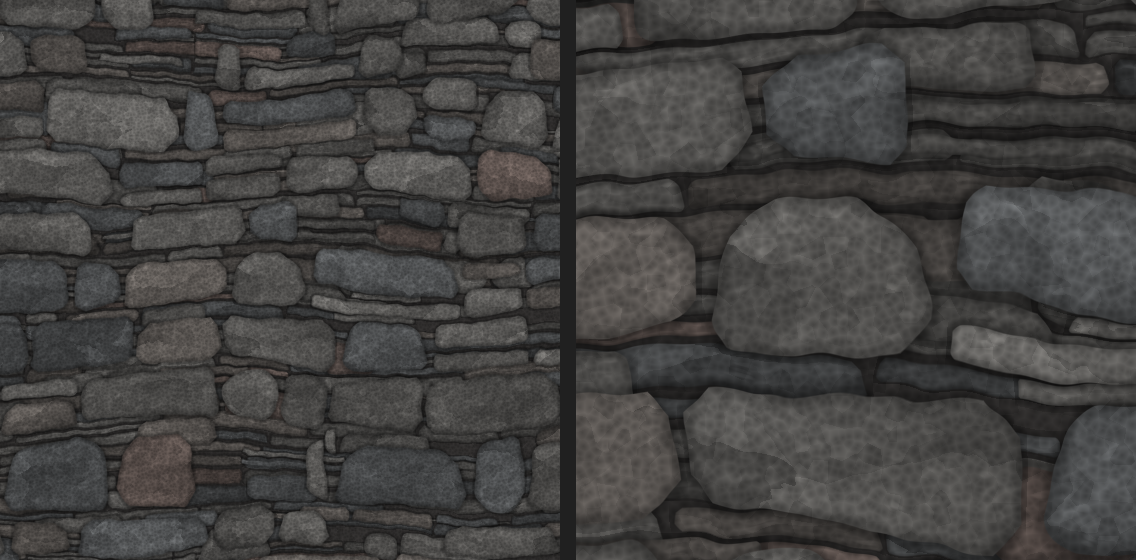
Left, the full canvas; right, a detail of the centre.
Write a WebGL 1 fragment shader that draws this texture.

```glsl
precision highp float;
// Dry stone wall: thin slates, then small fillers, then large broken blocks,
// laid as three layers of uneven courses. Layered sines bend the outlines and
// roughen the faces; cellular noise gives split facets, lichen and grain.
uniform vec2 u_resolution;

const vec3 CREVICE = vec3(0.180, 0.173, 0.170);
const vec3 GREY_TINT = vec3(1.0, 0.985, 0.96);
const vec3 BLUE_TINT = vec3(0.86, 0.88, 0.895);
const vec3 BROWN_TINT = vec3(1.01, 0.96, 0.92);
const vec3 PINK_TINT = vec3(1.10, 0.97, 0.92);

float hash(vec2 p) {
  return fract(sin(dot(p, vec2(41.37, 289.13))) * 9758.31);
}

// Layered sines, each octave rotated and folded by its neighbour axis.
float mottle(vec2 p) {
  float sum = 0.0, amp = 0.5;
  for (int i = 0; i < 5; i++) {
    p = mat2(1.44, 1.08, -1.08, 1.44) * p + 1.7;
    sum += amp * sin(p.x + 1.1 * sin(p.y * 0.9 + 2.0 * sum));
    amp *= 0.7;
  }
  return sum;
}

// Cellular noise: offset from the nearest seed, and that seed's random value.
vec3 cellular(vec2 p) {
  vec2 base = floor(p);
  vec3 nearest = vec3(9.0, 9.0, 0.0);
  for (int y = -1; y <= 1; y++) {
    for (int x = -1; x <= 1; x++) {
      vec2 cell = base + vec2(float(x), float(y));
      vec2 away = p - cell - vec2(hash(cell), hash(cell + 17.3));
      if (dot(away, away) < dot(nearest.xy, nearest.xy)) {
        nearest = vec3(away, hash(cell + 5.7));
      }
    }
  }
  return nearest;
}

float joint(float i, float seed, float jitter) {
  return i + jitter * (hash(vec2(i, seed)) - 0.5);
}

// Uneven repeat: lower joint, upper joint and index of the interval around x.
vec3 interval(float x, float seed, float jitter) {
  float i = floor(x);
  if (x < joint(i, seed, jitter)) i -= 1.0;
  else if (x >= joint(i + 1.0, seed, jitter)) i += 1.0;
  return vec3(joint(i, seed, jitter), joint(i + 1.0, seed, jitter), i);
}

// Box whose corner is blended between a round and a chamfer.
float blockDistance(vec2 q, vec2 extent, float radius, float chamfer) {
  vec2 w = abs(q) - extent + radius;
  vec2 v = max(w, 0.0);
  float cut = max(max(v.x, v.y), (v.x + v.y) * 0.75);
  return min(max(w.x, w.y), 0.0) + mix(length(v), cut, chamfer) - radius;
}

vec3 stoneTint(float pick) {
  if (pick < 0.24) return BLUE_TINT;
  if (pick > 0.95) return PINK_TINT;
  return pick > 0.74 ? BROWN_TINT : GREY_TINT;
}

// Lays one layer of stones over the wall; stretch.y > 1 gives bedded streaks.
vec3 layStones(vec3 wall, vec2 p, vec2 count, vec2 stretch, float chance,
               float tone, float gap, float grain, float seed, float pixel) {
  // Find the cell, sometimes split into two stacked stones
  vec2 grid = p * count;
  vec3 row = interval(grid.y, seed, 0.55);
  float rowSeed = seed + row.z * 7.31;
  float shift = 9.0 * hash(vec2(rowSeed, 3.0));
  vec3 col = interval(grid.x + shift, rowSeed, 0.85);
  vec2 id = vec2(col.z, rowSeed);
  float split = mix(row.x, row.y, mix(0.3, 0.65, hash(id + 5.0)));
  if (hash(id + 1.0) < 0.2) {
    if (grid.y > split) { row.x = split; id += 40.5; }
    else row.y = split;
  }
  if (hash(id + 9.0) > chance) return wall;

  // Shape: rests on the bottom of its cell, tapered and with uneven corners
  vec2 low = vec2(col.x - shift, row.x) / count;
  vec2 high = vec2(col.y - shift, row.y) / count;
  vec2 extent = max((high - low) * 0.5 - gap, 0.002);
  float slack = extent.y * 0.22 * pow(hash(id + 2.0), 2.0);
  extent.y -= slack;
  vec2 q = p - (low + high) * 0.5 + vec2(0.0, slack);
  vec2 along = clamp(q / extent, -1.0, 1.0);
  float thin = min(extent.x, extent.y);
  extent.x -= thin * 0.55 * hash(id + 3.0) * (0.5 + 0.5 * along.y);
  extent.y *= 1.0 - 0.2 * hash(id + 4.0) * (1.0 + along.x * sign(hash(id + 6.0) - 0.5));
  thin = min(extent.x, extent.y);
  float radius = thin * mix(0.3, 1.0, hash(id + 0.37 * step(0.0, q)));
  float d = blockDistance(q, extent, radius, hash(id + 7.0));

  // Face: tilted facets, rough relief lit from the upper left, worn edges
  vec2 face = p * stretch + id * 0.73;
  float rough = mottle(face * 21.0);
  float relief = rough - mottle((face + vec2(-0.0016, 0.0026)) * 21.0);
  vec3 facet = cellular(face * 12.0 + 0.16 * rough);
  vec3 spots = cellular(face * 70.0 + 0.4 * rough);
  float tilt = facet.z - 0.5 + 0.5 * dot(facet.xy, vec2(cos(facet.z * 40.0), sin(facet.z * 40.0)));
  float lichen = smoothstep(0.4, 0.15, length(spots.xy)) * step(0.75, spots.z);
  float bevel = smoothstep(0.0, min(0.010, thin * 0.5), -d);
  float light = mix(0.76, 1.0, bevel) * (1.0 + 0.07 * along.y);
  light *= 1.0 + 0.22 * tilt + 0.07 * rough + 0.24 * relief;
  light *= 1.0 + 0.30 * grain + 0.12 * lichen;
  vec3 stone = stoneTint(hash(id + 8.0)) * tone * mix(0.87, 1.13, hash(id + 11.0)) * light;

  wall *= mix(0.70, 1.0, smoothstep(0.0, 0.008, d));
  return mix(wall, stone, smoothstep(pixel, -pixel, d));
}

void main() {
  vec2 uv = gl_FragCoord.xy / u_resolution.y;
  float pixel = 0.9 / u_resolution.y;
  vec2 bent = uv + 0.006 * vec2(mottle(uv * 9.0), mottle(uv * 9.0 + 40.0));
  bent.y += 0.012 * sin(uv.x * 8.0 + 2.0 * sin(uv.y * 5.0));
  float grain = length(cellular(uv * 180.0).xy) - 0.45;
  grain += 0.5 * (cellular(uv * 95.0).z - 0.5);

  vec3 wall = CREVICE * (1.0 + 0.3 * grain);
  wall = layStones(wall, bent, vec2(5.0, 40.0), vec2(0.7, 3.0), 0.9, 0.268, 0.0010, grain, 3.0, pixel);
  wall = layStones(wall, bent, vec2(8.0, 20.0), vec2(0.9, 2.2), 0.5, 0.295, 0.0018, grain, 57.0, pixel);
  wall = layStones(wall, bent, vec2(6.3, 9.4), vec2(0.9, 1.5), 0.88, 0.327, 0.0026, grain, 21.0, pixel);
  gl_FragColor = vec4(wall, 1.0);
}
```
